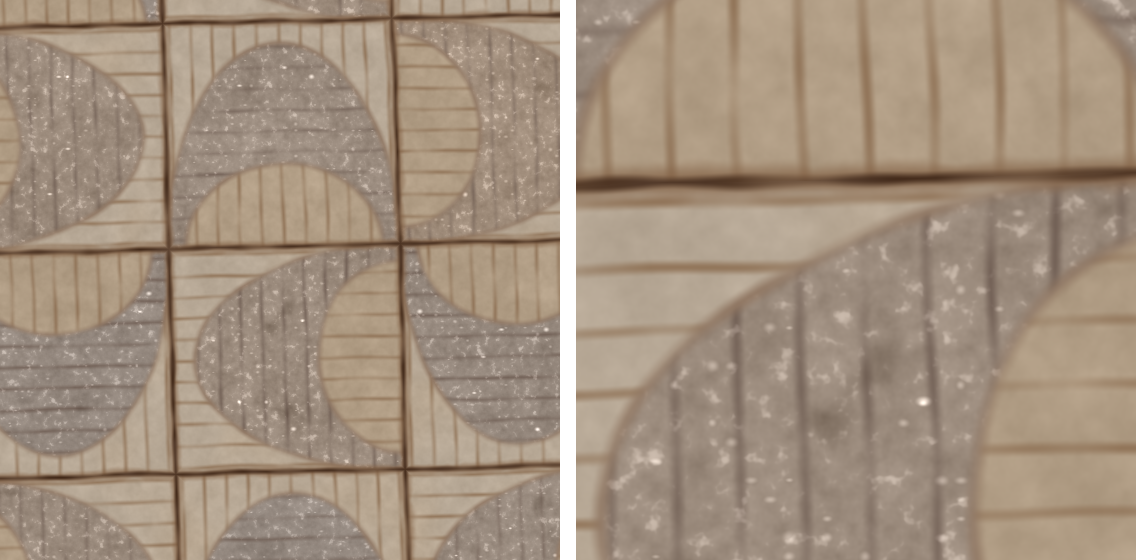
Left, the full canvas; right, a detail of the centre.
Give the GLSL for this pattern, as a Shadertoy shader.

```glsl
// Worn square tiles with ribbed crescent arches, each turned a quarter from its neighbour
#define PITCH vec2(0.412, 0.402)      // tile size
#define CORNER vec2(0.302, 0.445)     // a joint crossing, measured from the top left
#define SKEW vec2(0.030, -0.024)      // lean of the vertical and horizontal joints
#define OUTER vec2(0.505, 0.905)      // outer arch radii, in tiles
#define INNER vec2(0.425, 0.365)      // inner arch radii, in tiles
#define RIBS 10.6                     // ribs per tile
#define PALE vec3(0.725, 0.667, 0.595)
#define WARM vec3(0.692, 0.615, 0.520)
#define GREY vec3(0.607, 0.548, 0.497)
#define GROOVE vec3(0.560, 0.445, 0.335)
#define JOINT vec3(0.270, 0.175, 0.115)

vec2 hash22(vec2 p) {
    vec3 q = fract(vec3(p.xyx) * vec3(0.1031, 0.1030, 0.0973));
    q += dot(q, q.yzx + 33.33);
    return fract((q.xx + q.yz) * q.zy);
}

// Gradient noise, about -0.7 to 0.7
float noise(vec2 p) {
    vec2 i = floor(p), f = p - i;
    vec2 u = f * f * f * (f * (f * 6.0 - 15.0) + 10.0);
    vec2 o = vec2(0.0, 1.0);
    float a = dot(hash22(i) * 2.0 - 1.0, f);
    float b = dot(hash22(i + o.yx) * 2.0 - 1.0, f - o.yx);
    float c = dot(hash22(i + o.xy) * 2.0 - 1.0, f - o.xy);
    float d = dot(hash22(i + o.yy) * 2.0 - 1.0, f - o.yy);
    return mix(mix(a, b, u.x), mix(c, d, u.x), u.y);
}

float fbm(vec2 p) {
    float sum = 0.0, amp = 0.6;
    for (int k = 0; k < 3; k++) {
        sum += amp * noise(p);
        p = mat2(1.6, 1.2, -1.2, 1.6) * p + 17.3;
        amp *= 0.55;
    }
    return sum;
}

float ellipseDistance(vec2 p, vec2 r) {
    float k = length(p / r);
    return k * (k - 1.0) / max(length(p / (r * r)), 0.001);
}

// Soft line: 1 on the centre, 0 outside
float line(float dist, float halfWidth, float blur) {
    return 1.0 - smoothstep(halfWidth - blur, halfWidth + blur, abs(dist));
}

float ribDistance(float x) {
    return (abs(fract(x * RIBS) - 0.5) - 0.5) / RIBS;
}

// Soft bright grains, at most one per grid square
float sparkle(vec2 p, float share) {
    vec2 id = floor(p), h = hash22(id + 71.0), pick = hash22(id + 211.0);
    float radius = mix(0.25, 0.48, pick.y);
    float dist = length((p - id - mix(vec2(0.48), vec2(0.52), h)) * vec2(1.0, 1.0 + h.x));
    return step(pick.x, share) * (1.0 - smoothstep(0.0, radius, dist));
}

void mainImage(out vec4 fragColor, in vec2 fragCoord) {
    vec2 uv = fragCoord / iResolution.xy;
    uv.y = 1.0 - uv.y;
    float blur = 0.0055 + 1.0 / (PITCH.y * iResolution.y);

    // Leaning, slightly uneven grid
    vec2 wobble = vec2(noise(uv * 9.0), noise(uv * 9.0 + 40.0)) * 0.005;
    vec2 rel = uv - CORNER + wobble;
    vec2 grid = (rel - SKEW * rel.yx) / PITCH;
    vec2 id = floor(grid), centred = fract(grid) - 0.5;
    vec2 tileRandom = hash22(id + 53.0);

    // Turn each tile: x runs across the arch, y from base to apex
    bool sideways = mod(id.x + id.y, 2.0) < 0.5;
    bool flipped = mod(id.x, 2.0) > 0.5 && abs(id.x + id.y + 0.5) < 2.0;
    vec2 arch = sideways ? centred.yx : centred;
    arch.y = 0.5 + (flipped ? arch.y : -arch.y);

    float outer = ellipseDistance(arch, OUTER);
    float inner = ellipseDistance(arch, INNER);
    float crescent = max(outer, -inner);
    float inGrey = 1.0 - smoothstep(-blur, blur, crescent);

    // Wear at several scales
    float broad = fbm(uv * 5.0 + 3.0);
    float mottle = fbm(uv * 26.0);
    float grain = fbm(uv * 80.0 + 9.0);
    float patches = noise(uv * 17.0 + 60.0);

    // Pale ground, warmer inside the arch
    vec3 pale = mix(PALE, WARM, 1.0 - smoothstep(-blur, blur, inner));
    pale = mix(pale, WARM, smoothstep(-0.1, 0.35, broad) * 0.55);
    pale += broad * 0.05 + mottle * 0.08 + grain * 0.035;
    float paleRib = line(ribDistance(arch.x), 0.007, blur);
    pale = mix(pale, GROOVE, paleRib * clamp(0.62 + patches * 0.9, 0.15, 0.9));

    // Grey crescent, tinted per tile, with scuffs and bright grains
    vec3 grey = GREY + (tileRandom.x - 0.5) * vec3(-0.05, -0.015, 0.025);
    grey += mottle * 0.13 + grain * 0.10 + broad * 0.08;
    float greyRib = line(ribDistance(arch.y - 0.04), 0.007, blur * 1.1);
    float ribDepth = mix(0.3, 0.75, tileRandom.y) + patches * 0.9;
    grey = mix(grey, vec3(0.43, 0.36, 0.32), greyRib * clamp(ribDepth, 0.08, 0.85));
    grey -= 0.08 * smoothstep(0.18, 0.42, fbm(uv * 13.0 + 31.0));
    grey += 0.12 * smoothstep(0.1, 0.4, grain + mottle * 0.4);
    grey += 0.16 * sparkle(uv * 88.0, 0.08) + 0.36 * sparkle(uv * 62.0 + 5.0, 0.018);

    // Arch outlines
    vec3 color = mix(pale, grey, inGrey);
    float outline = line(crescent, 0.009, blur * 1.4);
    color = mix(color, vec3(0.56, 0.46, 0.38), outline * clamp(0.65 + patches * 0.6, 0.2, 0.9));

    // Stained edges and dark joints, broken and uneven in width
    vec2 edges = 0.5 - abs(centred);
    float edge = min(edges.x, edges.y);
    float stain = 1.0 - smoothstep(0.002, 0.034 + mottle * 0.03, edge);
    color = mix(color, vec3(0.51, 0.38, 0.27), stain * 0.75);
    float jointHalf = 0.0075 + noise(uv * 22.0) * 0.007;
    float joint = line(edge, jointHalf, blur);
    float jointDepth = clamp(0.78 + noise(uv * 14.0 + 80.0) * 0.9, 0.3, 0.95);
    color = mix(color, JOINT + noise(uv * 30.0) * 0.12, joint * jointDepth);

    fragColor = vec4(clamp(color, 0.0, 1.0), 1.0);
}
```
